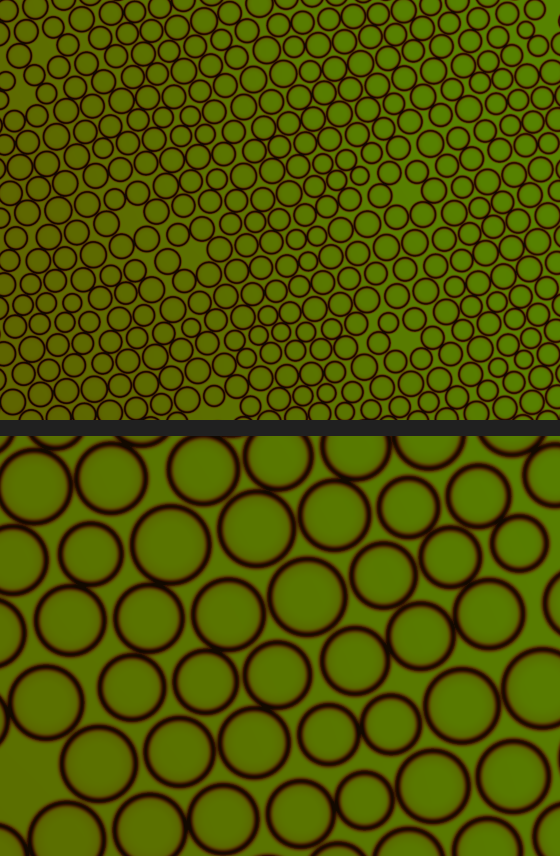
Top, the full canvas; bottom, a detail of the centre.
Give the GLSL for this pattern, as a Shadertoy shader.

```glsl
// Packed layer of round droplets with dark rims, lit through olive to green.
// A hexagonal lattice is bent by gradient noise and relaxed by droplet size;
// each radius is then limited by its neighbours so that droplets only touch.

const float ROWS = 15.7;        // lattice spacings per canvas height
const float TILT = 0.17;        // lattice direction in radians
const float MEAN_RADIUS = 0.5;
const float VACANT_RADIUS = 0.36;
const float RIM_WIDTH = 0.041;
const float RIM_INSET = 0.03;

const vec3 OLIVE  = vec3(0.375, 0.405, 0.0);
const vec3 GREEN  = vec3(0.335, 0.550, 0.0);
const vec3 RUST   = vec3(0.35, 0.30, 0.0);
const vec3 BROWN  = vec3(0.27, 0.18, 0.0);
const vec3 MAROON = vec3(0.21, 0.07, 0.0);
const vec3 SOOT   = vec3(0.07, 0.035, 0.0);

float hash(vec2 p) {
    vec3 q = fract(vec3(p.xyx) * 0.1031);
    q += dot(q, q.yzx + 33.33);
    return fract((q.x + q.y) * q.z);
}

vec2 gradient(vec2 cell) {
    float angle = 6.2832 * hash(cell + 57.0);
    return vec2(cos(angle), sin(angle));
}

float gradientNoise(vec2 p) {
    vec2 i = floor(p), f = p - i;
    vec2 u = f * f * f * (f * (f * 6.0 - 15.0) + 10.0);
    vec2 e = vec2(1.0, 0.0);
    float low  = mix(dot(gradient(i), f), dot(gradient(i + e), f - e), u.x);
    float high = mix(dot(gradient(i + e.yx), f - e.yx),
                     dot(gradient(i + e.xx), f - e.xx), u.x);
    return mix(low, high, u.y);
}

// Conversion between skewed lattice coordinates and the plane
vec2 toPlane(vec2 id) { return vec2(id.x + 0.5 * id.y, 0.8660 * id.y); }
vec2 toLattice(vec2 p) { return vec2(p.x - 0.5774 * p.y, 1.1547 * p.y); }

// The six lattice neighbours, k = 0..5
vec2 neighbour(int k) {
    vec2 n = k % 3 == 0 ? vec2(1, 0) : k % 3 == 1 ? vec2(0, 1) : vec2(-1, 1);
    return k < 3 ? n : -n;
}

// Preferred radius: mostly large, some small, a few places vacant
float wantedRadius(vec2 id) {
    float h = hash(id + 211.0);
    return h < 0.025 ? VACANT_RADIUS : mix(0.40, 0.535, sqrt(h));
}

// Droplet as centre and wanted radius; big neighbours push, small ones yield
vec3 droplet(vec2 id) {
    vec2 home = toPlane(id);
    vec2 c = home + 0.06 * (vec2(hash(id + 91.0), hash(id + 137.0)) - 0.5);
    c += 0.55 * vec2(gradientNoise(home * 0.17), gradientNoise(home * 0.17 + 40.5));
    for (int k = 0; k < 6; k++) {
        vec2 n = neighbour(k);
        c -= 0.65 * toPlane(n) * (wantedRadius(id + n) - MEAN_RADIUS);
    }
    return vec3(c, wantedRadius(id));
}

// Ink of one droplet at distance d from its centre: soft shade and dark rim
float dropletInk(float d, float radius, float rimInk, float width) {
    float x = (d - radius + RIM_INSET) / width;
    float shade = 0.09 * smoothstep(0.45, 1.0, d / radius) * step(d, radius);
    return shade + rimInk * exp(-x * x);
}

// Colour ramp from the lit ground down to the darkest contacts
vec3 inkRamp(vec3 ground, float ink) {
    float s = 4.0 * clamp(ink, 0.0, 1.0);
    vec3 c = mix(ground, RUST, min(s, 1.0));
    c = mix(c, BROWN, clamp(s - 1.0, 0.0, 1.0));
    c = mix(c, MAROON, clamp(s - 2.0, 0.0, 1.0));
    return mix(c, SOOT, clamp(s - 3.0, 0.0, 1.0));
}

void mainImage(out vec4 fragColor, in vec2 fragCoord) {
    vec2 uv = fragCoord / iResolution.xy;
    float pixel = ROWS / iResolution.y;
    float width = length(vec2(RIM_WIDTH, 0.5 * pixel));
    float ca = cos(TILT), sa = sin(TILT);
    vec2 p = mat2(ca, -sa, sa, ca) * (fragCoord * pixel) + vec2(60.0, 80.0);
    vec2 base = floor(toLattice(p) + 0.5);

    // Gather the surrounding droplets
    vec3 drops[25];
    for (int i = 0; i < 25; i++)
        drops[i] = droplet(base + vec2(i % 5 - 2, i / 5 - 2));

    // Fit each inner droplet between its neighbours and add its ink
    float light = clamp(0.85 * uv.x + 0.25 * uv.y, 0.0, 1.0);
    float rimInk = mix(0.92, 0.76, light);
    float ink = 0.04;
    for (int j = 0; j < 9; j++) {
        int at = (j / 3 + 1) * 5 + j % 3 + 1;
        vec3 drop = drops[at];
        if (drop.z <= VACANT_RADIUS) continue;
        float radius = drop.z;
        for (int k = 0; k < 6; k++) {
            ivec2 n = ivec2(neighbour(k));
            vec3 other = drops[at + n.x + 5 * n.y];
            float share = drop.z / (drop.z + other.z);
            radius = min(radius, share * distance(drop.xy, other.xy));
        }
        ink += dropletInk(distance(p, drop.xy), radius, rimInk, width);
    }

    // Uneven lighting across the canvas
    light += 0.08 * gradientNoise(uv * 3.0 + 7.3);
    vec3 ground = mix(OLIVE, GREEN, smoothstep(-0.1, 1.0, light));
    fragColor = vec4(inkRamp(ground, ink), 1.0);
}
```
